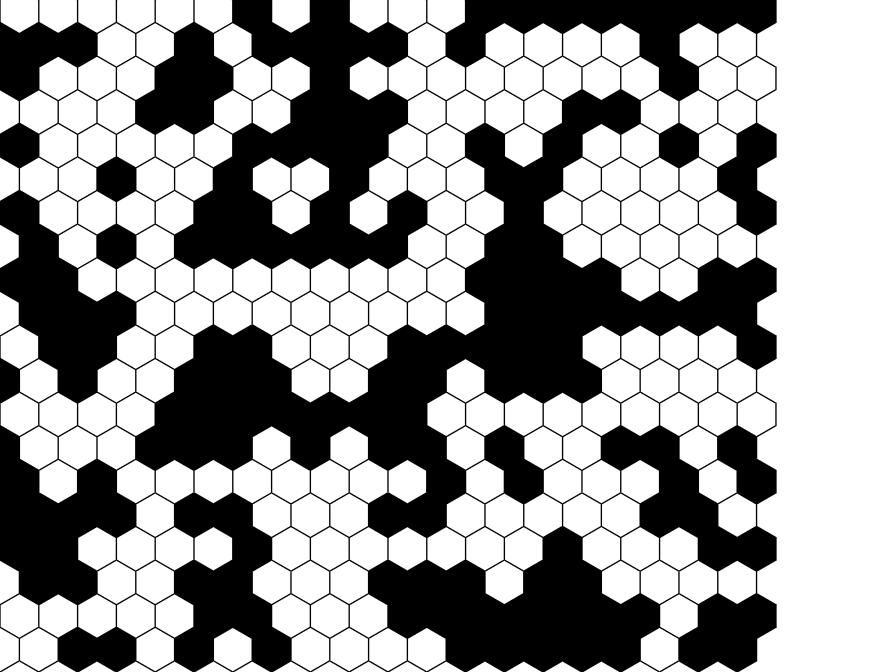
Give the GLSL for this pattern, as a Shadertoy shader.

```glsl
const vec2 GRID = vec2(20.0, 20.0);      // columns, rows
const float RADIUS = 1.0 / 30.0;         // centre to corner, in canvas heights
const float APOTHEM = 0.8660254 * RADIUS;
const float LINE_WIDTH = 0.002;
const float FILL_THRESHOLD = 0.055;
const vec3 PAPER = vec3(1.0);
const vec3 INK = vec3(0.0);

vec2 hash22(vec2 p) {
    vec3 q = fract(p.xyx * vec3(0.1031, 0.1030, 0.0973));
    q += dot(q, q.yzx + 33.33);
    return fract((q.xx + q.yz) * q.zy);
}

float cornerSlope(vec2 corner, vec2 offset) {
    float angle = 6.2831853 * hash22(corner + 17.0).x;
    return dot(vec2(cos(angle), sin(angle)), offset);
}

float gradientNoise(vec2 p) {
    vec2 i = floor(p), f = fract(p);
    vec2 u = f * f * f * (f * (f * 6.0 - 15.0) + 10.0);
    vec2 e = vec2(1.0, 0.0);
    float low = mix(cornerSlope(i, f), cornerSlope(i + e.xy, f - e.xy), u.x);
    float high = mix(cornerSlope(i + e.yx, f - e.yx), cornerSlope(i + e.xx, f - e.xx), u.x);
    return mix(low, high, u.y);
}

// Signed distance to a hexagon with a corner pointing up
float hexDistance(vec2 p, float apothem) {
    p = abs(p);
    return max(p.x, dot(p, vec2(0.5, 0.8660254))) - apothem;
}

float coverage(float dist, float pixel) {
    return clamp(0.5 - dist / pixel, 0.0, 1.0);
}

// Odd rows are shifted by half a cell
float rowShift(float row) {
    return 0.5 * mod(row, 2.0);
}

vec2 cellCentre(vec2 cell) {
    return vec2((cell.x + rowShift(cell.y)) * 2.0 * APOTHEM,
                (1.5 * cell.y + 1.0) * RADIUS);
}

bool insideGrid(vec2 cell) {
    return all(greaterThanEqual(cell, vec2(0.0))) && all(lessThan(cell, GRID));
}

// Clumped noise plus a per-cell scatter
bool isFilled(vec2 cell) {
    vec2 place = vec2(cell.x + rowShift(cell.y), 0.866 * cell.y);
    float scatter = 0.7 * (hash22(cell + 53.0).y - 0.5);
    return gradientNoise(0.37 * place + 4.3) + scatter > FILL_THRESHOLD;
}

float cellInk(vec2 p, vec2 cell, float pixel) {
    if (!insideGrid(cell)) return 0.0;
    float d = hexDistance(p - cellCentre(cell), APOTHEM);
    float shape = isFilled(cell) ? d : abs(d);
    return coverage(shape - 0.5 * LINE_WIDTH, pixel);
}

void mainImage(out vec4 fragColor, in vec2 fragCoord) {
    float pixel = 1.0 / iResolution.y;
    vec2 p = fragCoord * pixel;

    // Join the nearby cells so that shared outlines overlap
    float nearRow = round((p.y / RADIUS - 1.0) / 1.5);
    float ink = 0.0;
    for (int j = -1; j <= 1; j++) {
        float row = nearRow + float(j);
        float nearColumn = round(p.x / (2.0 * APOTHEM) - rowShift(row));
        for (int i = -1; i <= 1; i++)
            ink = max(ink, cellInk(p, vec2(nearColumn + float(i), row), pixel));
    }

    fragColor = vec4(mix(PAPER, INK, ink), 1.0);
}
```
